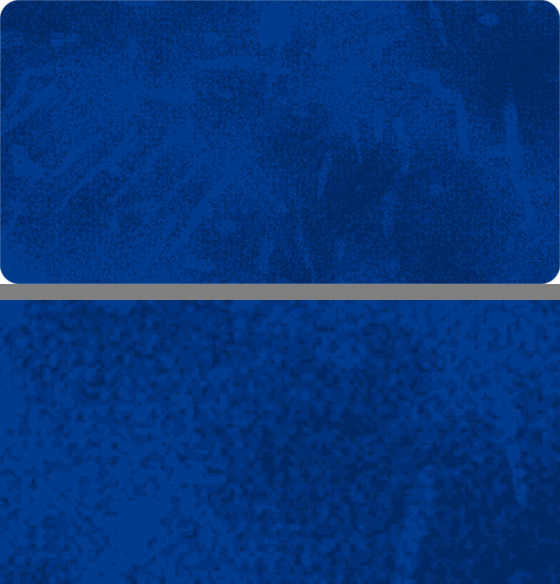
Top: the whole. Bottom: its middle third, enlarged.
This texture is drawn by a Shadertoy shader. Its source:

```glsl
#define STITCHES 50.0
#define WEAVE_DEPTH 0.5
#define GRAIN_DEPTH 2.0
#define SPECK_DEPTH 1.1
#define CLOUD_DEPTH 4.5
#define STREAKS 22
#define STREAK_LIFT 1.5
#define TONE_BIAS 0.12
#define EDGE_SOFTNESS 0.16
#define CORNER_RADIUS 0.068

const vec3 LIGHT_BLUE = vec3(0.0, 0.232, 0.555);
const vec3 MID_BLUE = vec3(0.0, 0.202, 0.50);
const vec3 DARK_BLUE = vec3(0.008, 0.185, 0.45);
const vec3 DEEP_BLUE = vec3(0.0, 0.158, 0.395);

float hash(vec2 p) {
    vec3 q = fract(vec3(p.xyx) * 0.1031);
    q += dot(q, q.yzx + 33.33);
    return fract((q.x + q.y) * q.z);
}

float noise(vec2 p) {
    vec2 i = floor(p), f = fract(p);
    f = f * f * (3.0 - 2.0 * f);
    return mix(mix(hash(i), hash(i + vec2(1, 0)), f.x),
               mix(hash(i + vec2(0, 1)), hash(i + vec2(1, 1)), f.x), f.y);
}

float fbm(vec2 p) {
    float sum = 0.0, weight = 0.5;
    for (int i = 0; i < 5; i++) {
        sum += weight * noise(p);
        p = mat2(1.6, 1.2, -1.2, 1.6) * p + 17.3;
        weight *= 0.5;
    }
    return sum;
}

float blob(vec2 p, vec2 centre, float radius) {
    vec2 d = (p - centre) / radius;
    return exp(-dot(d, d));
}

// Scattered tapering brush marks: flat at upper left, steeper to the right
float streaks(vec2 p) {
    p += 0.035 * (vec2(noise(p * 7.0), noise(p * 7.0 + 40.0)) - 0.5);
    p += 0.014 * (vec2(noise(p * 38.0), noise(p * 38.0 + 90.0)) - 0.5);
    float cover = 0.0;
    for (int i = 0; i < STREAKS; i++) {
        float id = float(i);
        float along = (id + hash(vec2(id, 3.0))) / float(STREAKS);
        vec2 centre = vec2(1.95 * pow(along, 1.3), mix(0.12, 1.0, hash(vec2(id, 11.0))));
        float angle = mix(0.85, 1.65, smoothstep(0.5, 1.2, centre.x));
        if (centre.y > 0.74 && centre.x < 0.95) angle = 0.0;
        angle += 0.6 * (hash(vec2(id, 23.0)) - 0.5);
        vec2 dir = vec2(cos(angle), sin(angle));
        float halfLength = mix(0.05, 0.21, hash(vec2(id, 31.0)));
        float width = mix(0.012, 0.027, hash(vec2(id, 47.0)));
        vec2 d = p - centre;
        float t = clamp(dot(d, dir), -halfLength, halfLength);
        width *= 1.0 - 0.5 * abs(t) / halfLength;
        float mark = 1.0 - smoothstep(width * 0.5, width * 1.3, length(d - dir * t));
        cover = max(cover, mark * mix(0.6, 1.0, hash(vec2(id, 59.0))));
    }
    return cover;
}

// Knitted rows of small chevrons, bent and broken by noise
float weave(vec2 p) {
    vec2 q = p * STITCHES;
    q += 0.8 * (vec2(noise(q * 0.6), noise(q * 0.6 + 70.0)) - 0.5);
    float chevron = sin(6.2832 * (q.y + abs(fract(q.x) - 0.5)));
    float column = cos(6.2832 * q.x);
    return (0.7 * chevron + 0.5 * column) * mix(0.4, 1.3, noise(p * 9.0 + 5.0));
}

float clouds(vec2 p) {
    float tone = CLOUD_DEPTH * (fbm(p * 3.2 + 8.0) - 0.485);
    tone += 0.35 * (0.9 - p.x);
    tone += 0.9 * blob(p, vec2(1.66, 0.45), 0.2);
    tone -= 1.0 * blob(p, vec2(1.06, 0.25), 0.27);
    tone -= 1.2 * blob(p, vec2(1.83, 0.70), 0.2);
    tone -= 0.7 * blob(p, vec2(1.9, 0.08), 0.25);
    // Small worn spots
    tone += 1.3 * smoothstep(0.78, 0.88, noise(p * 15.0 + 2.0));
    return tone;
}

float step4(float edge, float tone) {
    return smoothstep(edge - EDGE_SOFTNESS, edge + EDGE_SOFTNESS, tone);
}

void mainImage(out vec4 fragColor, in vec2 fragCoord) {
    vec2 p = fragCoord / iResolution.y;
    vec2 size = iResolution.xy / iResolution.y;

    // Cloudy base and marks, broken up by cloth and grain
    float tone = TONE_BIAS + clouds(p) + STREAK_LIFT * streaks(p);
    tone += WEAVE_DEPTH * weave(p);
    tone += GRAIN_DEPTH * (noise(p * 125.0) - 0.5);
    tone -= SPECK_DEPTH * smoothstep(0.62, 0.82, noise(p * 185.0 + 31.0));

    // Four flat inks
    vec3 color = mix(DEEP_BLUE, DARK_BLUE, step4(-1.1, tone));
    color = mix(color, MID_BLUE, step4(-0.35, tone));
    color = mix(color, LIGHT_BLUE, step4(0.45, tone));

    // Rounded card on white
    vec2 corner = abs(p - 0.5 * size) - 0.5 * size + CORNER_RADIUS;
    float dist = length(max(corner, 0.0)) - CORNER_RADIUS;
    float pixel = 1.0 / iResolution.y;
    color = mix(color, vec3(1.0), smoothstep(-pixel, pixel, dist));
    fragColor = vec4(color, 1.0);
}
```
